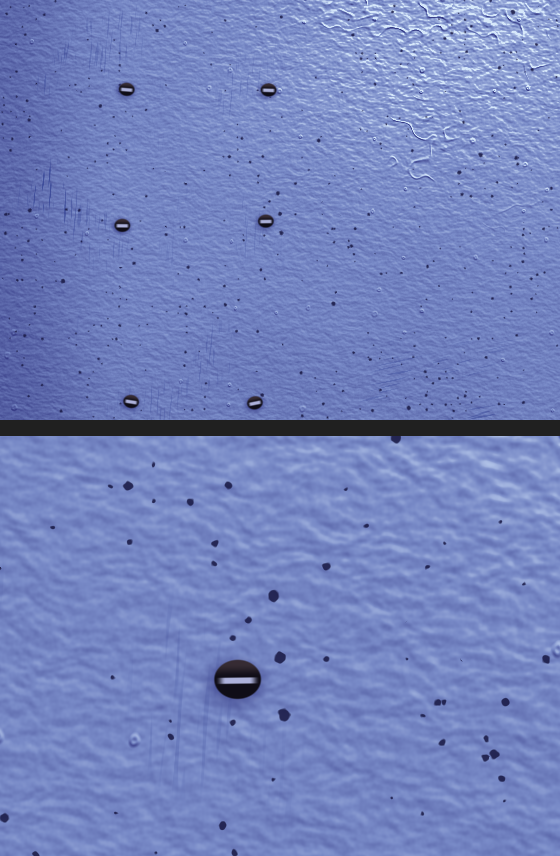
Top: the whole. Bottom: its middle third, enlarged.
This texture is drawn by a WebGL 2 fragment shader. Its source:

```glsl
#version 300 es
precision highp float;
// Glossy blue-violet painted metal with slotted bolts, chips, blisters and scratches.
uniform vec2 u_resolution;
out vec4 fragColor;

// Paint colours, from shaded to reflecting
const vec3 DEEP = vec3(0.22, 0.24, 0.53);
const vec3 BASE = vec3(0.47, 0.54, 0.78);
const vec3 LIGHT = vec3(0.66, 0.73, 0.89);
const vec3 GLINT = vec3(0.84, 0.91, 0.98);
const vec3 INK = vec3(0.10, 0.10, 0.27);
const vec3 SCRATCH = vec3(0.20, 0.26, 0.58);
const vec3 BOLT_DARK = vec3(0.06, 0.05, 0.09);
const vec3 BOLT_RUST = vec3(0.21, 0.17, 0.20);
const vec3 BOLT_SLOT = vec3(0.68, 0.70, 0.86);
// Light and relief
const vec2 GLOW_CENTER = vec2(1.10, 0.96);
const vec2 GLOW_SIZE = vec2(0.42, 0.33);
const vec2 LIGHT_STEP = vec2(0.0009, 0.0025);
const float TONE = 0.525;
const float GLOW_GAIN = 0.13;
const float RELIEF = 0.27;
const float GLOW_RELIEF = 0.50;
const float GRAIN = 0.022;
const vec2 BOLT_SIZE = vec2(0.0185, 0.0155);

vec2 hash2(vec2 cell) {
    uvec2 v = uvec2(ivec2(floor(cell)) + 4096) * 1664525u + 1013904223u;
    v.x += v.y * 1664525u;
    v.y += v.x * 1664525u;
    v ^= v >> 16u;
    v.x += v.y * 1664525u;
    v.y += v.x * 1664525u;
    v ^= v >> 16u;
    return vec2(v >> 8u) / 16777216.0;
}

float corner(vec2 cell, vec2 offset) {
    float a = 6.28318 * hash2(cell).x;
    return dot(vec2(cos(a), sin(a)), offset);
}

// Gradient noise, about -0.7 to 0.7
float noise(vec2 p) {
    vec2 i = floor(p), f = p - i, e = vec2(1, 0);
    vec2 u = f * f * f * (f * (f * 6.0 - 15.0) + 10.0);
    return mix(mix(corner(i, f), corner(i + e.xy, f - e.xy), u.x),
               mix(corner(i + e.yx, f - e.yx), corner(i + e.xx, f - e.xx), u.x), u.y);
}

mat2 rotation(float a) { return mat2(cos(a), sin(a), -sin(a), cos(a)); }

// One round spot in some of the cells: x = distance / radius, y = radius
vec2 spot(vec2 p, float size, float chance, float rMin, float rMax, float seed) {
    vec2 cell = floor(p / size) + seed;
    vec2 center = 0.3 + 0.4 * hash2(cell);
    vec2 pick = hash2(cell + 517.0);
    float radius = mix(rMin, rMax, pick.y * pick.y);
    float d = length(fract(p / size) - center) * size / radius;
    return vec2(pick.x < chance ? d : 9.0, radius);
}

// Paint surface: orange peel, small blisters and wrinkled ridges
float height(vec2 p) {
    vec2 q = rotation(0.12) * p + 0.006 * vec2(noise(p * 19.0), noise(p * 21.0 + 40.0));
    float h = 0.60 * noise(q * vec2(50, 82)) + 0.28 * noise(q * vec2(120, 165) + 9.0);
    h += 0.45 * noise(q * vec2(17, 25) + 3.0);
    float d = spot(p + 0.002 * noise(p * 90.0), 0.058, 0.11, 0.005, 0.009, 60.0).x;
    h += 0.9 * (1.0 - smoothstep(0.35, 1.1, d)) - 0.4 * (1.0 - smoothstep(0.0, 0.6, d));
    float n = noise(p * vec2(6, 13) + 0.5 * noise(p * 24.0) + 5.0);
    float gate = smoothstep(0.05, 0.28, noise(p * 4.5 + 17.0));
    gate *= smoothstep(0.6, 0.9, p.x) * smoothstep(0.4, 0.6, p.y);
    return h + 0.8 * gate * exp(-n * n / 0.0014);
}

vec3 paint(float tone) {
    vec3 c = mix(DEEP, BASE, clamp((tone - 0.24) / 0.30, 0.0, 1.0));
    c = mix(c, LIGHT, clamp((tone - 0.54) / 0.19, 0.0, 1.0));
    return mix(c, GLINT, clamp((tone - 0.73) / 0.17, 0.0, 1.0));
}

// Thin streaks along y, broken into patches
float streaks(vec2 p, float seed) {
    float line = smoothstep(0.16, 0.36, noise(p * vec2(190, 13) + seed));
    return line * smoothstep(0.08, 0.32, noise(p * vec2(7, 5) + seed));
}

vec3 addBolts(vec3 color, vec2 p, float aa) {
    for (int i = 0; i < 6; i++) {
        float row = float(i / 2), side = float(i % 2);
        vec2 jitter = hash2(vec2(i, 31)) - 0.5;
        vec2 center = vec2(0.29 + 0.345 * side, 0.03 + 0.43 * row - 0.0475 * row * (row - 1.0));
        vec2 q = rotation(0.5 * jitter.x) * (p - center - vec2(0.07, 0.03) * jitter);
        float d = length(q / BOLT_SIZE);
        float shade = 1.0 - smoothstep(0.7, 1.7, length((q + vec2(0.002, 0.003)) / BOLT_SIZE));
        color = mix(color, DEEP, 0.6 * shade);
        vec3 head = mix(BOLT_DARK, BOLT_RUST, smoothstep(0.1, 0.8, q.y / BOLT_SIZE.y));
        float slot = 1.0 - smoothstep(0.0016, 0.0016 + 2.0 * aa, abs(q.y + 0.001));
        head = mix(head, BOLT_SLOT, slot * (1.0 - smoothstep(0.5, 0.95, abs(q.x) / BOLT_SIZE.x)));
        float edge = aa / BOLT_SIZE.y;
        color = mix(color, head, 1.0 - smoothstep(1.0 - edge, 1.0 + edge, d));
    }
    return color;
}

void main() {
    vec2 p = gl_FragCoord.xy / u_resolution.y;
    float aa = 1.0 / u_resolution.y;

    // Broad light: reflection at upper right, falloff at the left and bottom
    vec2 g = (p - GLOW_CENTER) / GLOW_SIZE;
    float glow = exp(-dot(g, g));
    float tone = TONE + GLOW_GAIN * glow + 0.025 * noise(p * 3.5);
    tone -= 0.12 * (1.0 - smoothstep(0.0, 0.32, p.x)) + 0.035 * (1.0 - smoothstep(0.0, 0.5, p.y));

    // Relief, glints and fine grain
    float slope = height(p) - height(p + LIGHT_STEP);
    tone += slope * (RELIEF + GLOW_RELIEF * glow);
    tone += 0.22 * glow * smoothstep(0.06, 0.26, slope);
    tone += GRAIN * noise(p * 310.0);
    vec3 color = paint(tone);

    // Scratches: upright near the left edge, flatter at lower right
    float band = exp(-pow((p.x - 0.11) / 0.05, 2.0)) + 0.35 * (1.0 - smoothstep(0.5, 0.75, p.x));
    float marks = streaks(rotation(0.08) * p, 23.0) * min(band, 1.0);
    float lowRight = smoothstep(0.65, 1.0, p.x) * (1.0 - smoothstep(0.08, 0.25, p.y));
    marks += 0.6 * lowRight * streaks(rotation(1.35) * p, 71.0);
    color = mix(color, SCRATCH, 0.75 * min(marks, 1.0));

    // Clustered dark chips with ragged outlines
    vec2 ragged = p + 0.0016 * vec2(noise(p * 210.0), noise(p * 190.0 + 8.0));
    float cluster = smoothstep(-0.1, 0.4, noise(p * 6.0 + 90.0));
    vec2 small = spot(ragged, 0.0155, 0.03 + 0.16 * cluster, 0.0011, 0.0032, 0.0);
    vec2 large = spot(ragged, 0.043, 0.04 + 0.07 * cluster, 0.0028, 0.0052, 200.0);
    float chips = 1.0 - smoothstep(-aa, aa, (small.x - 1.0) * small.y);
    chips = max(chips, 1.0 - smoothstep(-aa, aa, (large.x - 1.0) * large.y));
    color = mix(color, INK, 0.88 * chips);

    fragColor = vec4(addBolts(color, p, aa), 1.0);
}
```
